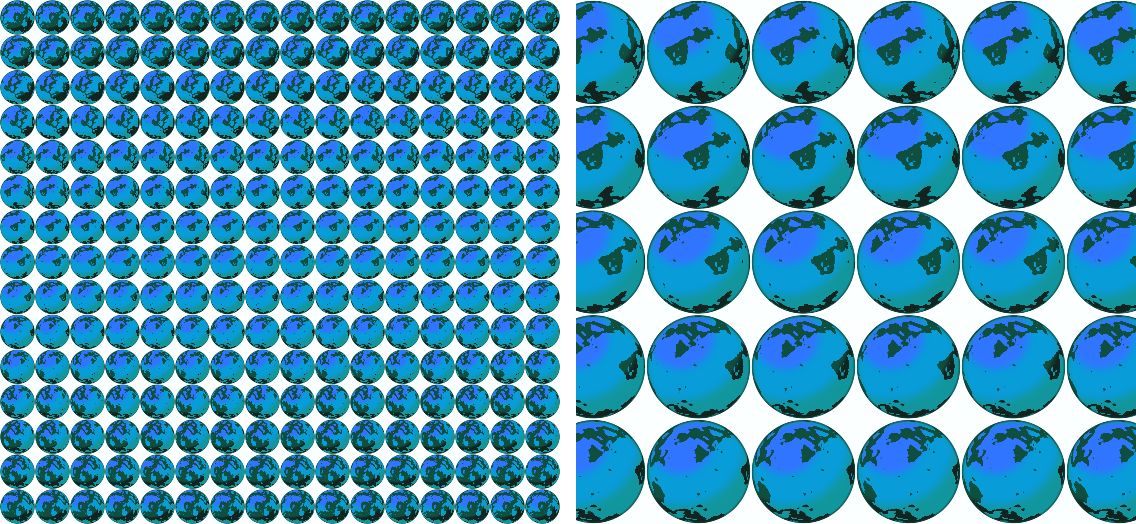
Left, the full canvas; right, a detail of the centre.
Write a WebGL 1 fragment shader that draws this pattern.

```glsl
precision highp float;
uniform vec2 u_resolution;

float hash(vec3 p) {
  return fract(sin(dot(p, vec3(127.1, 311.7, 74.7))) * 43758.5453);
}

float valueNoise(vec3 p) {
  vec3 i = floor(p), f = fract(p);
  f = f * f * (3.0 - 2.0 * f);
  vec2 e = vec2(0.0, 1.0);
  vec4 near = vec4(hash(i), hash(i + e.yxx), hash(i + e.xyx), hash(i + e.yyx));
  vec4 far = vec4(hash(i + e.xxy), hash(i + e.yxy), hash(i + e.xyy), hash(i + e.yyy));
  vec4 layer = mix(near, far, f.z);
  vec2 row = mix(layer.xz, layer.yw, f.x);
  return mix(row.x, row.y, f.y);
}

float fbm(vec3 p) {
  float sum = 0.0, amp = 0.533;
  for (int i = 0; i < 4; i++) {
    sum += amp * valueNoise(p);
    p = p * 2.03 + 5.7;
    amp *= 0.5;
  }
  return sum;
}

// Rotates the globe surface about its vertical axis
vec3 spin(vec3 n, float angle) {
  float c = cos(angle), s = sin(angle);
  return vec3(n.x * c - n.z * s, n.y, n.x * s + n.z * c);
}

void main() {
  vec2 grid = gl_FragCoord.xy / u_resolution * vec2(16.0, 15.0);
  vec2 cell = floor(grid);
  vec2 p = (fract(grid) - 0.5) * 2.0 / 0.985;
  float pixel = 2.0 * 15.0 / u_resolution.y;
  float r = length(p);

  // Each cell is one step of a full turn, read left to right from the top
  float frame = cell.x + 16.0 * (14.0 - cell.y);
  vec3 normal = vec3(p, sqrt(max(1.0 - r * r, 0.0)));
  vec3 surface = spin(normal, frame * 6.28319 / 240.0);

  // Land fills a band of heights, leaving lakes and ring islands
  vec3 q = surface * 2.3 + 11.0;
  q += 0.5 * (valueNoise(q * 1.3 + 3.1) - 0.5);
  float height = fbm(q);
  float soft = 0.2 * pixel;
  float land = 1.0 - smoothstep(0.07 - soft, 0.07 + soft, abs(height - 0.565));

  // Light falls from the upper left
  float d = distance(p, vec2(-0.35, 0.6));
  float shade = smoothstep(1.1, 1.4, d);
  vec3 water = mix(vec3(0.19, 0.46, 1.0), vec3(0.03, 0.61, 0.85), smoothstep(0.5, 0.78, d));
  water = mix(water, vec3(0.07, 0.59, 0.62), max(shade, 0.6 * smoothstep(0.88, 0.98, r)));
  vec3 ground = mix(vec3(0.06, 0.31, 0.25), vec3(0.07, 0.14, 0.12), smoothstep(1.15, 1.3, d));
  vec3 globe = mix(water, ground, land);

  // Thin dark rim
  globe = mix(globe, vec3(0.06, 0.25, 0.22), 0.6 * smoothstep(0.95, 0.99, r));

  float disc = 1.0 - smoothstep(1.0 - 0.5 * pixel, 1.0 + 0.5 * pixel, r);
  gl_FragColor = vec4(mix(vec3(0.99, 1.0, 1.0), globe, disc), 1.0);
}
```
